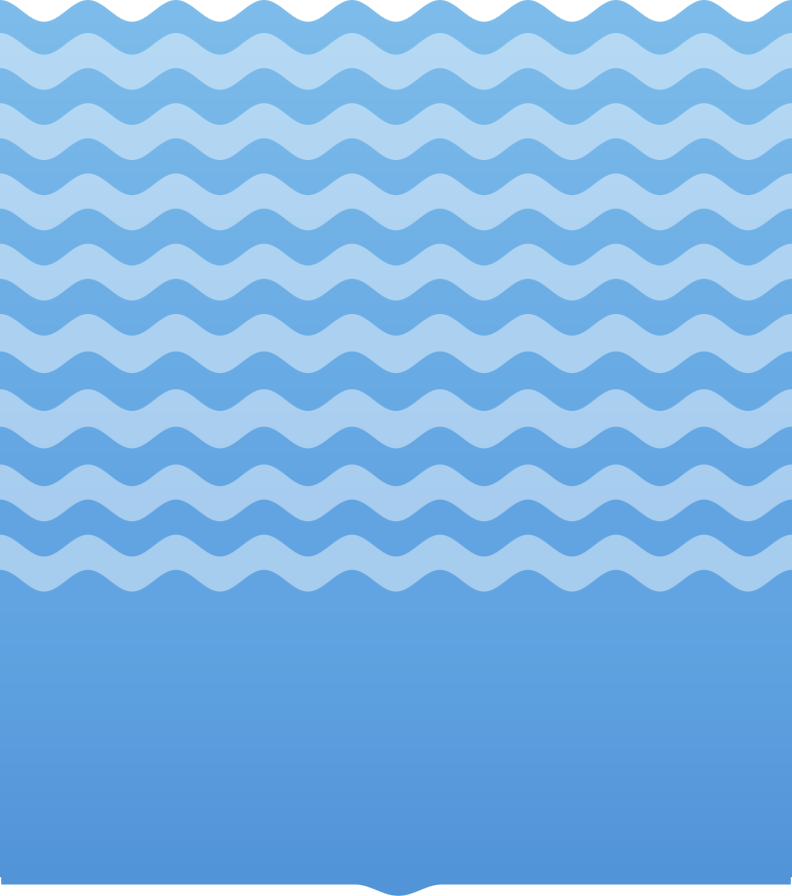
Write a Shadertoy shader that draws this background.

```glsl
#define WAVE_COUNT 9.0
#define WAVE_HEIGHT 0.0121
#define BAND_COUNT 8
#define FIRST_BAND 0.0489
#define BAND_SPACING 0.0784
#define BAND_THICKNESS 0.0392
#define BAND_TINT 0.44
#define FLOOR_DEPTH 0.9872
#define DRIP_CENTER 0.503
#define DRIP_WIDTH 0.110
#define DRIP_DEPTH 0.0126

const float TAU = 6.2831853;
const vec3 SURFACE_BLUE = vec3(0.490, 0.737, 0.918);
const vec3 MIDDLE_BLUE = vec3(0.380, 0.642, 0.884);
const vec3 DEEP_BLUE = vec3(0.320, 0.578, 0.846);

// Antialiased coverage of the region where dist is positive
float cover(float dist) {
    return clamp(0.5 + dist / fwidth(dist), 0.0, 1.0);
}

// Three-stop water gradient, flat around the middle
vec3 waterColor(float depth) {
    vec3 color = mix(SURFACE_BLUE, MIDDLE_BLUE, clamp(depth / 0.57, 0.0, 1.0));
    return mix(color, DEEP_BLUE, smoothstep(0.66, 1.02, depth));
}

// Union of the pale wavy bands; the lower ones sit slightly further apart
float waveBands(float level) {
    float mask = 0.0;
    for (int i = 0; i < BAND_COUNT; i++) {
        float n = float(i);
        float top = FIRST_BAND + BAND_SPACING * n + 0.0056 * clamp(n - 4.0, 0.0, 2.0);
        float extra = 0.0026 * (1.0 - step(1.0, abs(n - 4.5)));
        float bottom = top + BAND_THICKNESS + extra;
        mask = max(mask, cover(level - top) * cover(bottom - level));
    }
    return mask;
}

// Water body: wavy surface, flat floor with one drip, nicked lower corners
float waterBody(vec2 uv, float depth, float level) {
    float t = clamp((uv.x - DRIP_CENTER) / DRIP_WIDTH, -0.5, 0.5);
    float ground = FLOOR_DEPTH + DRIP_DEPTH * (0.5 + 0.5 * cos(TAU * t));
    float side = min(uv.x, 1.0 - uv.x);
    float nick = cover(depth - 0.979) * cover(0.0015 - side);
    return cover(level - WAVE_HEIGHT) * cover(ground - depth) * (1.0 - nick);
}

void mainImage(out vec4 fragColor, in vec2 fragCoord) {
    vec2 uv = fragCoord / iResolution.xy;
    float depth = 1.0 - uv.y;

    // Depth measured from the rippled line shared by all bands
    float level = depth + WAVE_HEIGHT * cos(TAU * WAVE_COUNT * uv.x);

    vec3 color = waterColor(depth);
    color = mix(color, vec3(1.0), BAND_TINT * waveBands(level));
    color = mix(vec3(1.0), color, waterBody(uv, depth, level));
    fragColor = vec4(color, 1.0);
}
```
